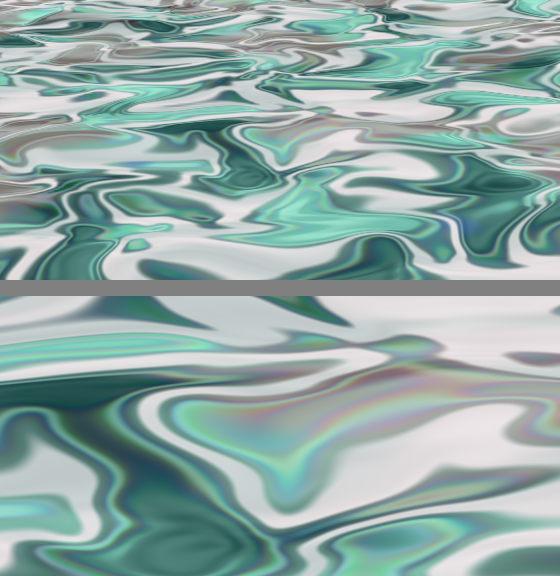
Top, the full canvas; bottom, a detail of the centre.
This texture is drawn by a Shadertoy shader. Its source:

```glsl
// Rippling pool water seen at a low angle: pale sky ribbons around teal pools.
// Warped gradient noise on a receding plane gives a swell height; its contours
// become the ribbons, rings and faint rainbow rims.

float hash(vec2 p) {
    return fract(sin(dot(p, vec2(127.1, 311.7))) * 43758.5453);
}

float cornerSlope(vec2 cell, vec2 offset) {
    float angle = 6.2832 * hash(cell);
    return dot(vec2(cos(angle), sin(angle)), offset);
}

// Gradient noise, roughly -0.7 to 0.7
float noise(vec2 p) {
    vec2 i = floor(p), f = fract(p);
    vec2 u = f * f * f * (f * (f * 6.0 - 15.0) + 10.0);
    vec2 e = vec2(1.0, 0.0);
    float low = mix(cornerSlope(i, f), cornerSlope(i + e.xy, f - e.xy), u.x);
    float high = mix(cornerSlope(i + e.yx, f - e.yx), cornerSlope(i + e.xx, f - e.xx), u.x);
    return mix(low, high, u.y);
}

float swell(vec2 p) {
    return noise(p) + 0.35 * noise(p * 1.9 + 7.3);
}

void mainImage(out vec4 fragColor, in vec2 fragCoord) {
    vec2 uv = fragCoord / iResolution.y;

    // Receding plane: ripples shrink and flatten towards the top
    float tilted = uv.y - 0.05 * (uv.x - 1.0) * uv.y;
    float depth = 1.0 / (1.9 - tilted);
    vec2 plane = vec2((uv.x - 1.0) * depth * 3.6, depth * 20.0);

    // Bend the plane so contours curl into loops
    vec2 bend = vec2(noise(plane * 0.8 + 3.1), noise(plane * 0.8 + 19.7));
    vec2 p = plane + 0.9 * bend;
    p += 0.22 * vec2(noise(p * 2.0 + 41.0), noise(p * 2.0 + 67.0));

    float height = swell(p);
    float blur = 0.025 + 0.7 * fwidth(height);
    float rim = abs(height);

    // Teal pools with concentric rings
    float rings = sin(rim * 34.0 + 3.0 * noise(p * 0.7 + 5.0));
    float tone = noise(p * vec2(0.8, 0.9) + 31.0) + 0.5 * height + 0.09 * rings
               + 0.12 * noise(p * vec2(1.5, 5.0));
    vec3 col = mix(vec3(0.12, 0.30, 0.29), vec3(0.30, 0.50, 0.47), smoothstep(-0.5, 0.02, tone));
    col = mix(col, vec3(0.45, 0.75, 0.68), smoothstep(-0.03, 0.22, tone));
    col = mix(col, vec3(0.62, 0.90, 0.82), smoothstep(0.28, 0.60, tone));

    // Grey and brown reflections, strongest in the upper half
    float sheen = noise(plane * vec2(0.55, 0.45) + 83.0) + 0.25 * noise(p * vec2(0.9, 2.6) + 11.0)
                + 0.22 * (uv.y - 0.5);
    vec3 reflected = mix(vec3(0.50, 0.45, 0.43), vec3(0.68, 0.67, 0.66),
                         smoothstep(-0.2, 0.25, noise(p * vec2(0.6, 2.2) + 53.0)));
    col = mix(col, reflected, 0.9 * smoothstep(0.08, 0.26, sheen));

    // Rainbow rims and rare blue glints
    float rainbow = smoothstep(0.10, 0.18, rim) * smoothstep(0.42, 0.26, rim);
    col += 0.055 * rainbow * cos(rim * 45.0 + vec3(0.0, 2.1, 4.2));
    float glint = smoothstep(0.36, 0.55, noise(plane * vec2(1.2, 0.9) + 127.0));
    col = mix(col, vec3(0.25, 0.42, 0.72), 0.6 * glint);

    // Dark bank reflected along the far edge
    float bank = smoothstep(0.86, 0.97, uv.y) * smoothstep(1.6, 1.1, uv.x);
    bank *= smoothstep(0.06, 0.20, noise(p * vec2(0.7, 0.5) + 149.0));
    col = mix(col, vec3(0.20, 0.11, 0.12), bank);

    // Pale ribbons of varying width, with a soft grey halo and a thin echo
    float ribbonWidth = 0.085 + 0.13 * noise(plane * 0.6 + 97.0) + 0.02 * uv.y;
    float halo = smoothstep(ribbonWidth + 0.13, ribbonWidth, rim);
    float echo = smoothstep(0.018 + blur, 0.0, abs(rim - ribbonWidth - 0.14));
    float ribbon = smoothstep(ribbonWidth + blur, ribbonWidth - blur, rim);
    col = mix(col, vec3(0.60, 0.66, 0.64), 0.35 * halo);
    col = mix(col, vec3(0.74, 0.84, 0.81), 0.40 * echo);
    vec3 sky = mix(vec3(0.79, 0.82, 0.82), vec3(0.92, 0.89, 0.90),
                   smoothstep(-0.25, 0.25, noise(p * vec2(0.7, 1.8) + 71.0)));
    col = mix(col, sky, 0.95 * ribbon * (1.0 - 0.7 * bank));

    // Fine streaks lying along the surface
    col += 0.05 * noise(p * vec2(2.0, 7.0) + 23.0);
    fragColor = vec4(clamp(col, 0.0, 1.0), 1.0);
}
```
